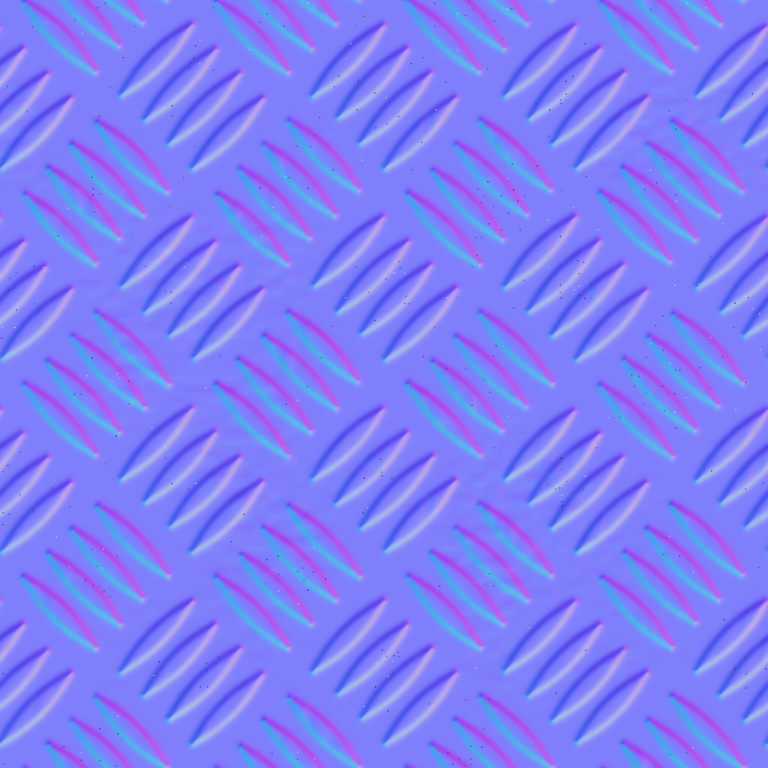
Reproduce this texture map procedurally as a three.js fragment shader.

```glsl
varying vec2 vUv;

const float TILES = 4.0;
const float BAR_SPACING = 0.1768;
const vec2 FALLING_CENTRE = vec2(0.5, 0.0);
const vec2 RISING_CENTRE = vec2(0.0, 0.5);

float hash(vec2 p) {
  return fract(sin(dot(p, vec2(127.1, 311.7))) * 43758.5453);
}

// Value noise that wraps after the given number of lattice cells
float noise(vec2 p, vec2 period) {
  vec2 i = floor(p);
  vec2 f = p - i;
  vec2 w = f * f * f * (f * (f * 6.0 - 15.0) + 10.0);
  vec2 lo = mod(i, period);
  vec2 hi = mod(i + 1.0, period);
  return mix(mix(hash(lo), hash(vec2(hi.x, lo.y)), w.x),
             mix(hash(vec2(lo.x, hi.y)), hash(hi), w.x), w.y);
}

float tiledNoise(vec2 p, vec2 frequency) {
  return noise(p * frequency, frequency * TILES);
}

// Oval along y with rounded points and a softened centre ridge
float lensDistance(vec2 p, float halfLength, float halfWidth, float rounding) {
  float inset = 0.5 * (halfLength * halfLength / halfWidth - halfWidth);
  vec2 q = vec2(sqrt(p.x * p.x + 0.00004), abs(p.y));
  bool beyondTip = (q.y - halfLength) * inset > q.x * halfLength;
  float d = beyondTip ? length(q - vec2(0.0, halfLength))
                      : length(q + vec2(inset, 0.0)) - inset - halfWidth;
  return d - rounding;
}

// Four parallel raised bars in each tile; slant is 1 rising, -1 falling
float barGroup(vec2 p, vec2 centre, float slant, float softness) {
  vec2 q = p - centre;
  vec2 tile = floor(q + 0.5);
  q -= tile;
  vec2 local = vec2(dot(q, vec2(-slant, 1.0)), dot(q, vec2(1.0, slant))) * 0.70711;
  float height = 0.0;
  for (int i = 0; i < 4; i++) {
    float bar = float(i);
    vec2 key = mod(tile, TILES) * 5.0 + vec2(bar, bar * 3.0 + slant * 7.0);
    vec2 shift = (vec2(hash(key), hash(key + 31.0)) - 0.5) * vec2(0.008, 0.014);
    vec2 r = local + shift - vec2((bar - 1.5) * BAR_SPACING, 0.0);
    float halfLength = 0.251 + 0.012 * (hash(key + 57.0) - 0.5);
    float halfWidth = 0.038 + 0.004 * (hash(key + 83.0) - 0.5);
    float d = lensDistance(r, halfLength, halfWidth, 0.007);
    height += 1.0 / (1.0 + exp(min(d / softness, 40.0)));
  }
  return height;
}

float plateHeight(vec2 p) {
  float bars = barGroup(p, FALLING_CENTRE, -1.0, 0.0085)
             + barGroup(p, RISING_CENTRE, 1.0, 0.0085);

  // Ripples in patches of the flat metal
  float patches = smoothstep(0.45, 0.85, tiledNoise(p, vec2(1.5)));
  float ripple = tiledNoise(p, vec2(14.0, 18.0)) - 0.5;
  float height = 0.0215 * bars + ripple * (0.0005 + 0.0026 * patches);

  // Scuffs worn into the bars
  float worn = smoothstep(0.5, 0.8, tiledNoise(p + 0.37, vec2(3.0)));
  float scuff = tiledNoise(p, vec2(18.0, 8.0)) - 0.5;
  return height + bars * scuff * (0.001 + 0.005 * worn);
}

vec3 plateNormal(vec2 p, float stepSize) {
  vec2 e = vec2(0.5 * stepSize, 0.0);
  float dx = plateHeight(p + e) - plateHeight(p - e);
  float dy = plateHeight(p + e.yx) - plateHeight(p - e.yx);
  return normalize(vec3(-dx, dy, stepSize));
}

float centreDistance(vec2 p, vec2 centre) {
  return length(fract(p - centre + 0.5) - 0.5);
}

// Pits and bright grains gathered around the bar groups: colour and coverage
vec4 specks(vec2 uv, float cells, float radius) {
  vec2 id = floor(uv * cells);
  vec2 jitter = vec2(hash(id + 11.0), hash(id + 47.0));
  float d = length(fract(uv * cells) - mix(vec2(0.25), vec2(0.75), jitter));

  vec2 p = (id + 0.5) / cells * TILES;
  float reach = min(centreDistance(p, FALLING_CENTRE), centreDistance(p, RISING_CENTRE));
  float chance = 0.0006 + 0.22 * exp(-reach * reach / 0.022) * tiledNoise(p + 0.7, vec2(2.0));

  float coverage = step(hash(id), chance) * smoothstep(radius * 1.5, radius * 0.3, d);
  vec3 pit = mix(vec3(0.1, 0.12, 0.3), vec3(0.15, 0.4, 0.55), hash(id + 71.0));
  vec3 grain = vec3(0.75, 0.88, 0.95);
  return vec4(mix(pit, grain, step(0.75, hash(id + 93.0))), coverage * 0.6);
}

void main() {
  vec3 normal = plateNormal(vUv * TILES, 0.004);
  vec3 colour = vec3(0.5, 0.498, 0.5) + normal * vec3(0.5, 0.5, 0.485);
  vec4 speck = specks(vUv, 128.0, 0.14);
  gl_FragColor = vec4(mix(colour, speck.rgb, speck.a), 1.0);
}
```
